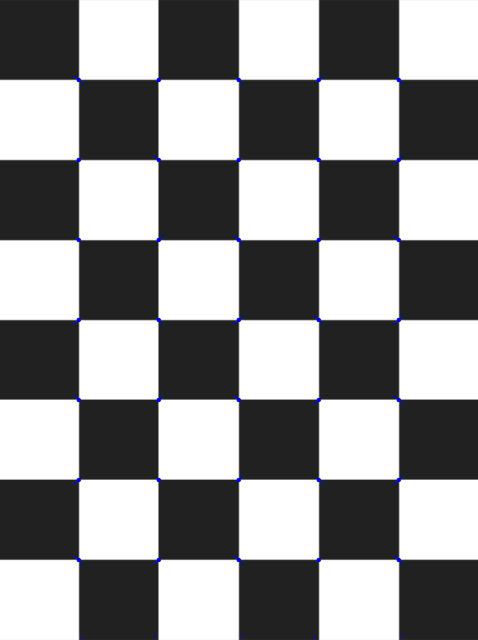
A WebGL 2 fragment shader for this pattern:

```glsl
#version 300 es
precision highp float;
// Checkerboard of six columns by eight rows in charcoal and white, with small
// blue marks where the squares meet. Two square waves are multiplied for the
// board; the marks are discs with hashed specks lying in the dark quadrants.

uniform vec2 u_resolution;
out vec4 fragColor;

const float ROWS = 8.0;              // squares over the canvas height
const float COLUMNS = 6.0;
const float LEFT_CROP = 0.0156;      // part of a square cut off at the left
const float EDGE_SOFTNESS = 0.010;   // half width of an edge, in squares
const float LINE_WOBBLE = 0.010;     // shift of single grid lines, in squares
const float DOT_RADIUS = 0.027;
const float SPECK_RADIUS = 0.013;
const float SPECK_OFFSET = 0.032;
const float SPECK_SCATTER = 0.022;
const float SPECK_CHANCE = 0.55;

const vec3 CHARCOAL = vec3(0.128);
const vec3 WHITE = vec3(1.0);
const vec3 MARK_BLUE = vec3(0.0, 0.0, 1.0);

// Sine-free hash, 0 to 1
float hash(vec2 p) {
    vec3 q = fract(vec3(p.xyx) * 0.1031);
    q += dot(q, q.yzx + 33.33);
    return fract((q.x + q.y) * q.z);
}

// +1 for even numbers, -1 for odd ones
float paritySign(float n) {
    return 1.0 - 2.0 * mod(n, 2.0);
}

// Soft square wave that changes sign at each grid line
float squareWave(float x, float seed, float softness) {
    float line = round(x);
    float shift = LINE_WOBBLE * (hash(vec2(line + 7.0, seed)) - 0.5);
    return clamp((x - line - shift) / softness, -1.0, 1.0) * paritySign(line);
}

float disc(vec2 p, float radius, float pixel) {
    return 1.0 - smoothstep(-0.5 * pixel, 0.5 * pixel, length(p) - radius);
}

// Coverage of the blue mark at the nearest grid corner
float cornerMark(vec2 p, float pixel) {
    vec2 corner = round(p);
    if (corner.x < 0.5 || corner.x > COLUMNS - 0.5 || corner.y > ROWS - 0.5) return 0.0;

    vec2 local = p - corner;
    bool onBottom = corner.y < 0.5;
    float mark = onBottom ? 0.0 : disc(local, DOT_RADIUS, pixel);

    // One possible speck in each of the two dark quadrants
    for (int i = 0; i < 2; i++) {
        float side = float(i) * 2.0 - 1.0;
        vec2 seed = corner + vec2(side * 13.0 + 31.0, 17.0);
        vec2 quadrant = vec2(-paritySign(corner.x + corner.y), 1.0) * side;
        vec2 scatter = vec2(hash(seed + 3.0), hash(seed + 9.0)) * SPECK_SCATTER;
        float present = onBottom ? 1.0 : step(hash(seed), SPECK_CHANCE);
        mark = max(mark, present * disc(local - quadrant * (SPECK_OFFSET + scatter),
                                        SPECK_RADIUS, pixel));
    }
    return mark;
}

void main() {
    // Grid coordinates: one unit per square
    float pixel = ROWS / u_resolution.y;
    vec2 grid = gl_FragCoord.xy * pixel + vec2(LEFT_CROP, 0.0);

    // Board
    float softness = max(EDGE_SOFTNESS, 0.5 * pixel);
    float board = squareWave(grid.x, 1.0, softness) * squareWave(grid.y, 2.0, softness);
    vec3 color = mix(CHARCOAL, WHITE, 0.5 + 0.5 * board);

    // Corner marks
    color = mix(color, MARK_BLUE, cornerMark(grid, pixel));
    fragColor = vec4(color, 1.0);
}
```
